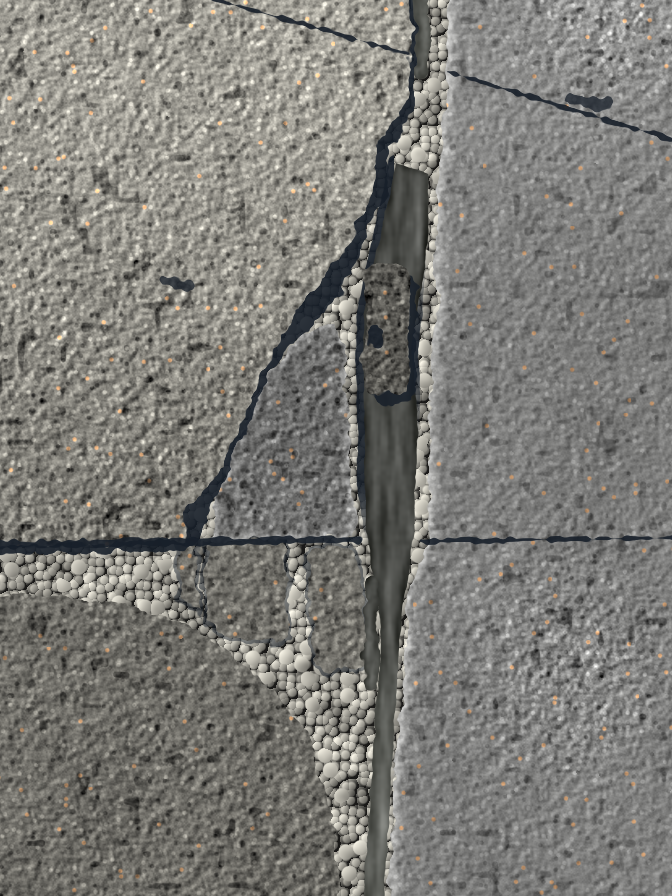
Give the GLSL for this texture, as a Shadertoy shader.

```glsl
// Weathered concrete slabs, split by a crack and a sealed seam, in low sunlight.
// Noisy polygons lie over cellular rubble; their distances also give the shadows.
// Lengths are hundredths of the canvas height.
const vec2 TO_SUN = vec2(-.8, .6);
const vec3 SHADOW = vec3(.09, .12, .16);
const vec3 WARM = vec3(1, .985, .93);
const vec3 COOL = vec3(1, 1, .99);
const vec3 SEALANT = vec3(.29, .295, .28);
const float WOBBLE = 1.6;
const float GRAIN = .55;
const int N = 12;
const vec2 UPPER[N] = vec2[N](vec2(-2,102), vec2(45.8,102), vec2(45.5,89),
  vec2(42.3,83.7), vec2(41.4,78.5), vec2(39.7,74), vec2(35.2,68), vec2(30.6,61),
  vec2(24.7,48), vec2(21,43), vec2(20.8,39.5), vec2(-2,39));
const vec2 WEDGE[N] = vec2[N](vec2(37,63.8), vec2(38.7,61), vec2(38.8,54),
  vec2(39,51), vec2(39.3,48), vec2(39.7,40), vec2(31,39.8), vec2(23.7,39.7),
  vec2(24.7,46), vec2(28,54.4), vec2(31.3,60), vec2(33.5,63));
const vec2 LOWER[N] = vec2[N](vec2(-2,34), vec2(7.8,33.3), vec2(13,32.7),
  vec2(17,31.6), vec2(21,30), vec2(24.7,27.7), vec2(30.6,23), vec2(34,18),
  vec2(36,11.5), vec2(37.5,6), vec2(38,-2), vec2(-2,-2));
const vec2 RIGHT[N] = vec2[N](vec2(50.3,102), vec2(49.7,91), vec2(49,80),
  vec2(48.7,66), vec2(48.2,54), vec2(47.7,40), vec2(45.8,35), vec2(45.2,24),
  vec2(44,15), vec2(43.4,-2), vec2(77,-2), vec2(77,102));
const vec2 SEAM[N] = vec2[N](vec2(44.3,82), vec2(47.8,80.5), vec2(47.8,73),
  vec2(45.9,61), vec2(46.6,54), vec2(46.2,41), vec2(44.7,30), vec2(42.7,-2),
  vec2(40.4,-2), vec2(42.6,30), vec2(40.8,41), vec2(40.5,65));

float hash(vec2 p) {
  vec3 q = fract(p.xyx * .1031);
  q += dot(q, q.yzx + 33.33);
  return fract((q.x + q.y) * q.z);
}
float noise(vec2 p) {
  vec2 i = floor(p), f = fract(p), e = vec2(1, 0);
  f *= f * (3. - 2. * f);
  return mix(mix(hash(i), hash(i + e), f.x), mix(hash(i + e.yx), hash(i + 1.), f.x), f.y);
}
float fbm(vec2 p) {
  return .55 * noise(p) + .3 * noise(p * 2.03 + 17.) + .15 * noise(p * 4.1 + 41.);
}
// Nearest stone: offset from its centre, then its random id
vec3 stone(vec2 p) {
  vec3 best = vec3(2, 2, 0);
  for (int k = 0; k < 9; k++) {
    vec2 c = floor(p) + vec2(k % 3 - 1, k / 3 - 1);
    vec2 o = p - c - .15 - .7 * vec2(hash(c), hash(c + 57.));
    if (dot(o, o) < dot(best.xy, best.xy)) best = vec3(o, hash(c + 113.));
  }
  return best;
}
float segment(vec2 p, vec2 a, vec2 b) {
  vec2 e = b - a, w = p - a;
  return length(w - e * clamp(dot(w, e) / dot(e, e), 0., 1.));
}
float polygon(vec2 p, vec2 v[N]) {
  float d = 1e5, s = 1.;
  for (int i = 0, j = N - 1; i < N; j = i, i++) {
    vec2 e = v[j] - v[i], w = p - v[i];
    d = min(d, segment(p, v[i], v[j]));
    bvec3 c = bvec3(w.y >= 0., p.y < v[j].y, e.x * w.y > e.y * w.x);
    if (all(c) || all(not(c))) s = -s;
  }
  return s * d;
}
float box(vec2 p, vec2 size, float r) {
  vec2 q = abs(p) - size + r;
  return length(max(q, 0.)) + min(max(q.x, q.y), 0.) - r;
}
float cover(float d) {
  float w = 70. / iResolution.y;
  return 1. - smoothstep(-w, w, d);
}
float bump(float x, float centre, float width) {
  float t = (x - centre) / width;
  return exp(-t * t);
}
vec3 concrete(vec2 p, float tone, float rough, vec3 tint) {
  vec2 g = p * 1.35;
  vec3 s = stone(p * 1.15 + 9.);
  float fleck = 1. - smoothstep(.15, .4, length(s.xy));
  float v = GRAIN * (fbm(g) - fbm(g + TO_SUN * .55));
  v += fleck * (.17 * step(.78, s.z) - .16 * step(s.z, .13));
  v -= .2 * (1. - smoothstep(.1, .24, noise(p * .85)));
  v = tone + rough * v + .07 * (fbm(p * .09) - .5);
  return v * mix(tint, vec3(1.25, .96, .7), fleck * step(.975, s.z));
}
vec3 rubble(vec2 p) {
  vec3 a = stone(p), b = stone(p * .48 + 31.);
  float big = step(.72, b.z) * (1. - smoothstep(.36, .46, length(b.xy)));
  vec3 s = mix(a, b, big);
  float v = .5 + .25 * s.z + .42 * dot(s.xy, TO_SUN) + .35 * (fbm(p * .35) - .45);
  v -= .32 * smoothstep(.36, .65, length(a.xy)) * (1. - big);
  return max(v, .1) * WARM;
}

void mainImage(out vec4 fragColor, in vec2 fragCoord) {
  vec2 p = fragCoord / iResolution.y * 100.;
  vec2 q = p + WOBBLE * (vec2(fbm(p * .6), fbm(p * .6 + 73.)) - .5);
  float upper = polygon(q, UPPER), wedge = polygon(q, WEDGE);
  float right = polygon(q, RIGHT), seam = polygon(mix(p, q, .3), SEAM);
  // Rubble and loose chips
  vec3 col = rubble(p);
  float chips = max(box(q - vec2(26, 34), vec2(6, 5.6), .7), 24. - q.x * .5 - q.y * .6 + 6.);
  chips = min(chips, box(q - vec2(40.2 - .08 * q.y, 32), vec2(2.9, 6.8), 1.6));
  chips = max(chips, .5 - abs(q.x - 22.5));
  col = mix(col, SHADOW, .5 * cover(chips - .4));
  col = mix(col, concrete(p, .44, .8, WARM), cover(chips));
  // Slabs and the shadow in the crack
  col = mix(col, concrete(p, .42, .85, COOL) + .18 * bump(wedge, 0., .6), cover(wedge));
  float reach = .8 + 2. * bump(p.y, 67., 4.) + 1.3 * bump(p.y, 43., 3.) + .9 * bump(p.y, 80., 6.);
  col = mix(col, SHADOW, .9 * cover(upper - reach));
  float tone = mix(.5, .62, smoothstep(40., 95., p.y));
  col = mix(col, concrete(p, tone, 1.1, WARM), cover(upper));
  col = mix(col, concrete(p, .42, .85, WARM), cover(polygon(q, LOWER)));
  float pitted = bump(length(p - vec2(64, 25)), 0., 11.) + bump(length(p - vec2(68, 99)), 0., 10.);
  tone = .485 + .06 * smoothstep(60., 100., p.y) + .04 * pitted + .22 * bump(right, 0., .8);
  col = mix(col, concrete(p, tone, .55 + .6 * pitted, COOL), cover(right));
  // Joints
  float joint = min(segment(p, vec2(22.8, 100.4), vec2(45.5, 94)), segment(p, vec2(50, 92), vec2(77, 83.8)));
  joint = min(joint, segment(p, vec2(-1, 39.2), vec2(40, 39.8)) - .2);
  joint = min(joint, segment(p, vec2(47, 39.6), vec2(77, 40)));
  col = mix(col, SHADOW, .9 * cover(joint - .45 + .5 * noise(p * 1.3)));
  // Seam: dark gaps, then folded sealant
  float gap = p.x < 44. ? smoothstep(38., 46., p.y) : bump(p.y, 61., 7.);
  col = mix(col, SHADOW, .9 * gap * cover(seam - .8 * gap));
  float tail = segment(q, vec2(41.7, 35), vec2(41.2, 23.8));
  float strip = segment(q, vec2(47.1, 102), vec2(47, 92));
  float sealed = min(seam, min(tail, strip) - .8);
  vec2 stretch = vec2(.6, .12);
  float fold = fbm(p * stretch) - fbm((p + TO_SUN) * stretch);
  vec3 sealant = SEALANT * (1.35 - .35 * smoothstep(15., 36., p.y) + .3 * smoothstep(88., 94., p.y));
  sealant += .35 * fold + .03 * (noise(p * 1.8) - .5) - .1 * bump(sealed, 0., .5);
  col = mix(col, sealant, cover(sealed));
  // Rough chunk and its shadow
  vec2 c = q - vec2(43.1, 63.2), size = vec2(2.5, 7.2);
  col = mix(col, SHADOW, .85 * cover(box(c - vec2(.9, -1.1), size, 1.1)));
  col = mix(col, concrete(p, .35, 1., WARM), cover(box(c, size, 1.1)));
  col = mix(col, SHADOW, .9 * cover(length(c + vec2(1.3, .9)) - 1.));
  // Stain and dry leaf
  float blot = segment(q, vec2(64, 88.9), vec2(67.5, 88.5)) - .7;
  blot = min(blot, segment(q, vec2(18.3, 69), vec2(21.4, 67.8)) - .5);
  col = mix(col, SHADOW, .75 * cover(blot));
  fragColor = vec4(clamp(col, 0., 1.), 1.);
}
```
